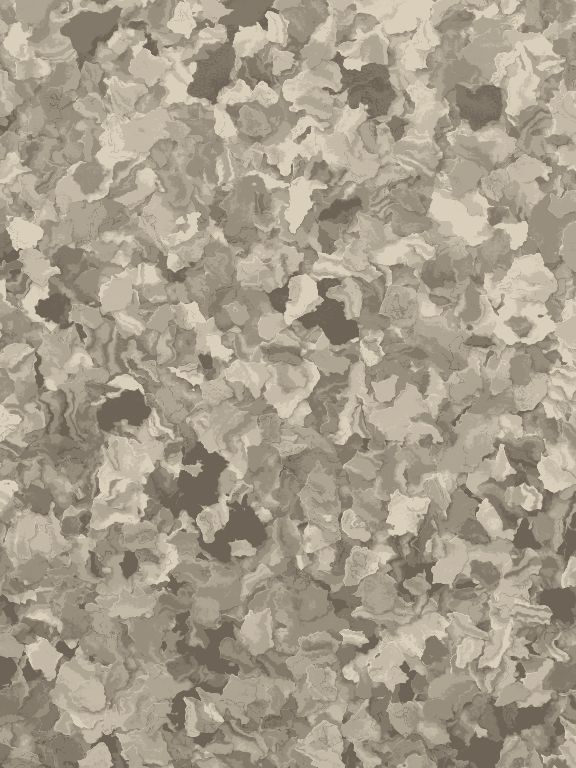
A Shadertoy shader for this texture:

```glsl
// Overlapping torn mica flakes in warm grey and cream, striped, creased and shaded.
#define LAYERS 9
#define SMALL_CELL 0.055
#define LARGE_CELL 0.135
#define DENSITY 0.55
#define TEAR 0.05
#define STRIPES 0.5
#define MOTTLE 0.4
#define SHADOW 0.5
#define DARK_SHARE 0.09
#define DARK_COLOUR vec3(0.43, 0.39, 0.34)
#define LIGHT_COLOUR vec3(0.85, 0.81, 0.73)

float hash(vec2 p) {
    return fract(sin(dot(p, vec2(127.1, 311.7))) * 43758.5);
}

float noise(vec2 p) {
    vec2 i = floor(p), f = fract(p);
    f = f * f * (3.0 - 2.0 * f);
    return mix(mix(hash(i), hash(i + vec2(1, 0)), f.x),
               mix(hash(i + vec2(0, 1)), hash(i + vec2(1, 1)), f.x), f.y);
}

float fbm(vec2 p) {
    float sum = 0.0, amp = 0.53;
    for (int i = 0; i < 4; i++) {
        sum += amp * noise(p);
        p = p * 2.03 + 11.3;
        amp *= 0.5;
    }
    return sum;
}

mat2 rotation(float a) {
    float c = cos(a), s = sin(a);
    return mat2(c, s, -s, c);
}

// Signed distance to an irregular polygon with random sides
float flakeDistance(vec2 q, float radius, vec2 id) {
    float d = -1.0;
    for (int i = 0; i < 6; i++) {
        float k = float(i);
        float a = (k + 0.7 * hash(id + k * 1.7)) * 6.2832 / 6.0;
        float reach = radius * mix(0.6, 1.0, hash(id + k * 2.3 + 5.0));
        d = max(d, dot(q, vec2(cos(a), sin(a))) - reach);
    }
    return d;
}

// Tone of a flake surface: bands, blotches, creases and a slight tilt
float flakeTone(vec2 q, vec2 id) {
    float pick = hash(id + 3.1);
    float dark = step(pick, DARK_SHARE);
    float tone = mix(mix(0.26, 1.0, hash(id + 4.7)), 0.02, dark);
    float band = noise(vec2(q.y * mix(70.0, 150.0, pick), q.x * 5.0) + id);
    float striped = hash(id + 6.3);
    float detail = STRIPES * striped * striped * (smoothstep(0.25, 0.75, band) - 0.5);
    detail += MOTTLE * (fbm(q * vec2(22.0, 50.0) + id) - 0.5);
    float crease = abs(fbm(q * vec2(18.0, 30.0) + id + 40.0) - 0.5);
    detail -= 0.25 * step(0.55, hash(id + 8.9)) * smoothstep(0.02, 0.0, crease);
    detail += q.x * 1.3;
    return tone + detail * mix(1.0, 0.3, dark);
}

void mainImage(out vec4 fragColor, in vec2 fragCoord) {
    vec2 p = fragCoord / iResolution.x;
    float height = fragCoord.y / iResolution.y;
    float aa = 0.8 / iResolution.x;

    // Fine debris under the flakes
    float tone = 0.5 + 1.2 * (fbm(p * 45.0) - 0.5);

    // Flakes painted layer over layer
    for (int n = 0; n < LAYERS; n++) {
        float layer = float(n);
        float size = mix(SMALL_CELL, LARGE_CELL, fract(layer * 0.618 + 0.2));
        float density = n == 0 ? 1.0 : DENSITY;
        vec2 seed = layer * vec2(37.0, 91.0);
        vec2 torn = vec2(fbm(p * 28.0 + seed), fbm(p * 28.0 + seed + 53.0)) - 0.5;
        mat2 turn = rotation(layer * 1.3 + 0.4);
        vec2 grid = turn * p / size;

        for (int y = -1; y <= 1; y++)
        for (int x = -1; x <= 1; x++) {
            vec2 cell = floor(grid) + vec2(x, y);
            vec2 id = cell + seed;
            if (hash(id + 0.5) > density) continue;
            vec2 centre = cell + 0.5 + 0.6 * (vec2(hash(id + 1.2), hash(id + 2.4)) - 0.5);
            vec2 offset = (grid - centre) * turn * size;
            if (length(offset) > size * 1.15) continue;

            vec2 q = rotation(6.2832 * hash(id + 7.7)) * (offset + TEAR * torn);
            vec2 stretched = q * vec2(1.0, mix(1.0, 1.5, hash(id + 9.6)));
            float radius = size * mix(0.34, 0.62, hash(id + 5.5));
            float d = flakeDistance(stretched, radius, id);
            float lit = dot(normalize(offset + 0.0001), vec2(-0.707, 0.707));

            // Cast shadow, then the surface with its pale torn rim
            float shade = exp(-max(d, 0.0) / 0.005) * smoothstep(-0.4, 0.8, -lit);
            tone *= 1.0 - SHADOW * shade;
            if (d < aa) {
                float rim = smoothstep(0.004, 0.0, -d) * (0.08 + 0.14 * lit);
                tone = mix(tone, flakeTone(q, id) + rim, smoothstep(aa, -aa, d));
            }
        }
    }

    // Paler towards the top, fine grain, soft tonal steps
    tone += 0.24 * (height - 0.5) + 0.07 * (noise(p * 380.0) - 0.5);
    float level = clamp(tone, 0.0, 1.0) * 5.0;
    level = floor(level) + smoothstep(0.25, 0.75, fract(level));
    fragColor = vec4(mix(DARK_COLOUR, LIGHT_COLOUR, level / 5.0), 1.0);
}
```
